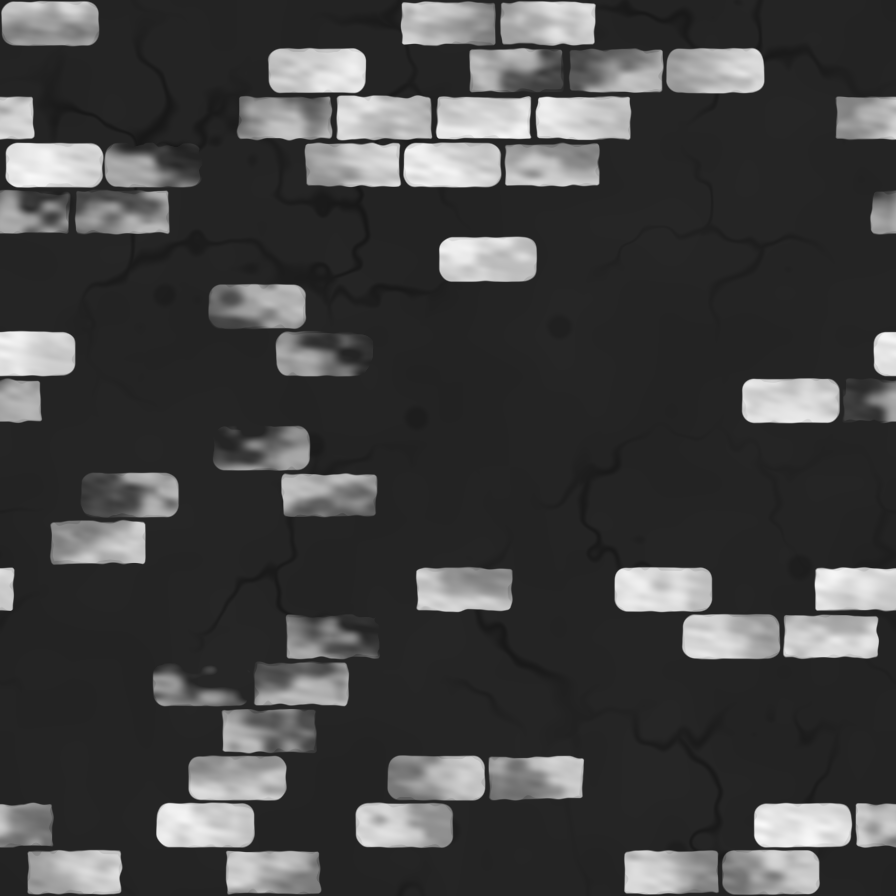
This texture map is drawn by a WebGL 1 fragment shader. Its source:

```glsl
precision highp float;
uniform vec2 u_resolution;

const vec2 GRID = vec2(9.0, 19.0);        // bricks across, courses down
const float COURSE_SHIFT = 0.32;          // sideways step per course, in bricks
const float FIRST_SHIFT = 0.244;
const float LIT_SHARE = 0.29;             // share of bricks that show
const vec2 SQUARE_HALF = vec2(0.0522, 0.0235);
const vec2 ROUND_HALF = vec2(0.0543, 0.0246);
const float SQUARE_RADIUS = 0.003;
const float ROUND_RADIUS = 0.014;
const float EDGE_WOBBLE = 0.0022;
const float GROUND = 0.142;
const float DIM = 0.60;
const float BRIGHT = 0.98;
const float CRACK_CELLS = 6.0;
const float CRACK_DEPTH = 0.045;
const float SPOT_CELLS = 7.0;
const float NO_WRAP = 1024.0;

float hash(vec2 p) {
  return fract(sin(dot(p, vec2(127.1, 311.7))) * 43758.5453);
}

vec2 hash2(vec2 p) {
  return vec2(hash(p), hash(p + 41.7));
}

// Value noise whose lattice wraps after the given period
float noise(vec2 p, float period) {
  vec2 i = floor(p);
  vec2 f = fract(p);
  f = f * f * (3.0 - 2.0 * f);
  vec2 a = mod(i, period);
  vec2 b = mod(i + 1.0, period);
  return mix(mix(hash(a), hash(vec2(b.x, a.y)), f.x),
             mix(hash(vec2(a.x, b.y)), hash(b), f.x), f.y);
}

float roundedBox(vec2 p, vec2 halfSize, float radius) {
  vec2 d = abs(p) - halfSize + radius;
  return length(max(d, 0.0)) + min(max(d.x, d.y), 0.0) - radius;
}

// Gap between the nearest two cell points: zero along the cracks
float crackDistance(vec2 p) {
  vec2 cell = floor(p);
  float nearest = 8.0;
  float second = 8.0;
  for (int y = -1; y <= 1; y++) {
    for (int x = -1; x <= 1; x++) {
      vec2 c = cell + vec2(float(x), float(y));
      float d = length(c + hash2(mod(c, CRACK_CELLS)) - p);
      second = min(second, max(nearest, d));
      nearest = min(nearest, d);
    }
  }
  return second - nearest;
}

float groundTone(vec2 uv) {
  float cloud = 0.6 * noise(uv * 8.0, 8.0) + 0.4 * noise(uv * 24.0, 24.0);
  vec2 warp = vec2(noise(uv * 18.0, 18.0), noise(uv * 18.0 + 5.0, 18.0)) - 0.5;
  warp += 0.4 * (vec2(noise(uv * 50.0, 50.0), noise(uv * 50.0 + 9.0, 50.0)) - 0.5);
  float crack = 1.0 - smoothstep(0.0, 0.11, crackDistance(uv * CRACK_CELLS + 0.45 * warp));
  crack *= smoothstep(0.35, 0.85, noise(uv * 7.0 + 3.0, 7.0));

  // Sparse round stains
  vec2 s = uv * SPOT_CELLS;
  vec2 id = floor(s);
  vec2 center = 0.25 + 0.5 * hash2(id + 19.0);
  float spot = 1.0 - smoothstep(0.06, 0.12, length(fract(s) - center) + 0.05 * warp.x);
  spot *= step(hash(id + 63.0), 0.09);

  return GROUND + 0.018 * (cloud - 0.5) - CRACK_DEPTH * crack - 0.025 * spot;
}

void main() {
  vec2 uv = gl_FragCoord.xy / u_resolution;
  float pixel = 1.0 / min(u_resolution.x, u_resolution.y);
  float tone = groundTone(uv);

  // Staggered courses, wrapping sideways
  vec2 g = uv * GRID;
  float row = floor(g.y);
  g.x -= FIRST_SHIFT + COURSE_SHIFT * row;
  vec2 id = vec2(mod(floor(g.x), GRID.x), row);
  vec2 p = (fract(g) - 0.5) / GRID;
  vec2 q = p * 38.0;
  vec2 offset = 200.0 * hash2(id + 7.0) + 10.0;

  // Outline: crisp and chipped, or soft and rounded
  float roundness = step(0.5, hash(id + 23.0));
  vec2 wobble = vec2(noise(q * 2.2 + offset, NO_WRAP),
                     noise(q * 2.2 + offset + 31.0, NO_WRAP)) - 0.5;
  p += EDGE_WOBBLE * wobble * mix(1.6, 0.7, roundness);
  float d = roundedBox(p, mix(SQUARE_HALF, ROUND_HALF, roundness),
                       mix(SQUARE_RADIUS, ROUND_RADIUS, roundness));
  float mask = 1.0 - smoothstep(-pixel, pixel, d);
  mask *= step(hash(id + 3.0), LIT_SHARE);

  // Face: random level, fading toward one side
  float level = hash(id + 57.0);
  float angle = 6.2832 * hash(id + 81.0);
  float slope = dot(q, vec2(0.6 * cos(angle), sin(angle)));
  float cloud = noise(q * vec2(1.2, 1.7) + offset, NO_WRAP);
  float streak = noise(q * vec2(0.9, 3.5) + 0.6 * q.x + offset + 57.0, NO_WRAP);
  float fade = smoothstep(0.0, 1.0, 0.5 + 0.45 * slope + 0.9 * (cloud - 0.5));
  float face = mix(DIM, BRIGHT, sqrt(level)) - mix(0.5, 0.1, level) * fade;
  face -= 0.10 * streak;

  // Flaked strip along the rim
  float flake = 0.008 * (noise(q * 2.8 + offset + 91.0, NO_WRAP) - 0.4);
  face -= 0.07 * smoothstep(-0.001, 0.001, d + flake);

  tone = mix(tone, max(face, tone), mask);
  gl_FragColor = vec4(vec3(tone), 1.0);
}
```
